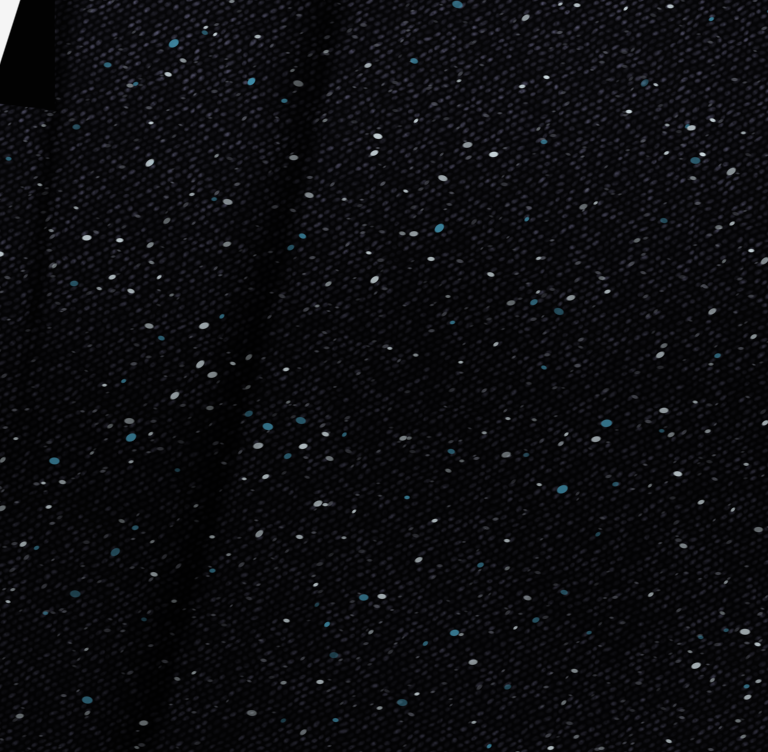
A WebGL 1 fragment shader for this texture:

```glsl
precision highp float;
// Dark twill cloth with soft folds, flecked with white, grey and teal neps.
uniform vec2 u_resolution;

const vec3 GAP = vec3(0.018, 0.018, 0.024);
const vec3 THREAD = vec3(0.185, 0.183, 0.235);
const vec3 GREY_NEP = vec3(0.36, 0.37, 0.41);
const vec3 WHITE_NEP = vec3(0.80, 0.85, 0.87);
const vec3 TEAL_NEP = vec3(0.25, 0.55, 0.66);
const vec3 BACKDROP = vec3(0.96);
const float TWILL_ANGLE = 0.50;
const float NEP_ANGLE = 0.22;

float hash(vec2 p, float seed) {
  vec3 q = fract(vec3(p.xyx + seed * 7.31) * vec3(0.1031, 0.1030, 0.0973));
  q += dot(q, q.yzx + 33.33);
  return fract((q.x + q.y) * q.z);
}

float noise(vec2 p, float seed) {
  vec2 i = floor(p);
  vec2 f = fract(p);
  f = f * f * (3.0 - 2.0 * f);
  float low = mix(hash(i, seed), hash(i + vec2(1.0, 0.0), seed), f.x);
  float high = mix(hash(i + vec2(0.0, 1.0), seed), hash(i + 1.0, seed), f.x);
  return mix(low, high, f.y);
}

vec2 rotate(vec2 p, float angle) {
  float c = cos(angle);
  float s = sin(angle);
  return vec2(c * p.x + s * p.y, c * p.y - s * p.x);
}

// Uneven stitches lying in staggered diagonal rows
float twill(vec2 p, vec2 pitch) {
  vec2 q = rotate(p, TWILL_ANGLE) / pitch;
  q += 0.5 * vec2(noise(p * 60.0, 1.0), noise(p * 45.0, 2.0));
  float row = floor(q.y);
  q.x += row * 0.37 + 0.4 * hash(vec2(row, 3.0), 3.0);
  vec2 cell = floor(q);
  vec2 f = fract(q) - 0.5;
  float stitch = smoothstep(0.55, 0.08, length(f * vec2(0.95, 1.15)));
  float tone = hash(cell, 4.0);
  return stitch * mix(0.22, 1.0, tone * tone);
}

// Scattered oval neps; returns the brightest coverage at p
float neps(vec2 p, float pitch, float share, vec2 radius, float seed) {
  vec2 home = floor(p / pitch);
  float pixel = 1.0 / u_resolution.y;
  float cover = 0.0;
  for (int j = -1; j <= 1; j++) {
    for (int i = -1; i <= 1; i++) {
      vec2 cell = home + vec2(float(i), float(j));
      vec2 jitter = vec2(hash(cell, seed), hash(cell, seed + 1.0));
      vec2 d = p - (cell + jitter) * pitch;
      float size = hash(cell, seed + 2.0);
      vec2 r = radius * mix(0.55, 1.25, size * size);
      float tilt = NEP_ANGLE + 1.1 * (hash(cell, seed + 3.0) - 0.5);
      float edge = (length(rotate(d, tilt) / r) - 1.0) * r.y;
      float present = step(hash(cell, seed + 4.0), share);
      float strength = mix(0.45, 1.0, hash(cell, seed + 5.0));
      float shape = 1.0 - smoothstep(-0.8 * pixel, 0.8 * pixel, edge);
      cover = max(cover, present * strength * shape);
    }
  }
  return cover;
}

// Broad light on the cloth, sunk along two folds
float drape(vec2 p) {
  float light = 0.62 + 0.62 * smoothstep(0.45, 1.0, p.y);
  light += 0.12 * smoothstep(0.35, 0.05, p.y) * smoothstep(0.2, 0.5, p.x);
  light *= 0.82 + 0.36 * noise(p * 5.0, 5.0);
  float longFold = p.x - (0.186 + 0.31 * p.y - 0.05 * p.y * p.y);
  float width = longFold > 0.0 ? 0.018 : 0.05;
  light *= 1.0 - 0.68 * exp(-longFold * longFold / (width * width));
  float sideFold = (p.x - 0.073 + 0.1 * (0.86 - p.y)) / 0.014;
  light *= 1.0 - 0.6 * exp(-sideFold * sideFold) * smoothstep(0.42, 0.6, p.y);
  return light;
}

// Cover of the region where the signed distance is negative
float inside(float distance) {
  float pixel = 1.0 / u_resolution.y;
  return 1.0 - smoothstep(-pixel, pixel, distance);
}

void main() {
  vec2 p = gl_FragCoord.xy / u_resolution.y;
  float light = drape(p);

  // Cloth
  float fuzz = 0.65 + 0.7 * noise(p * 330.0, 6.0);
  float thread = twill(p, vec2(0.0115, 0.0082)) * fuzz;
  vec3 color = (GAP + THREAD * thread) * light;

  // Neps, from faint and plentiful to bright and rare
  float lit = clamp(0.55 + 0.45 * light, 0.0, 1.0);
  float grey = neps(p, 0.017, 0.26, vec2(0.0036, 0.0019), 10.0);
  float white = neps(p, 0.030, 0.17, vec2(0.0054, 0.0032), 20.0);
  float teal = neps(p, 0.038, 0.13, vec2(0.0062, 0.0042), 30.0);
  color = mix(color, GREY_NEP * lit, 0.85 * grey);
  color = mix(color, TEAL_NEP * lit, teal);
  color = mix(color, WHITE_NEP * lit, white);

  // Shadowed opening and pale backdrop in the upper left corner
  float opening = max(p.x - 0.073, 0.862 - 0.12 * p.x - p.y);
  color = mix(color, vec3(0.006), inside(opening));
  float corner = dot(p - vec2(0.0, 0.915), normalize(vec2(0.085, -0.027)));
  color = mix(color, BACKDROP, inside(corner));

  gl_FragColor = vec4(color, 1.0);
}
```
